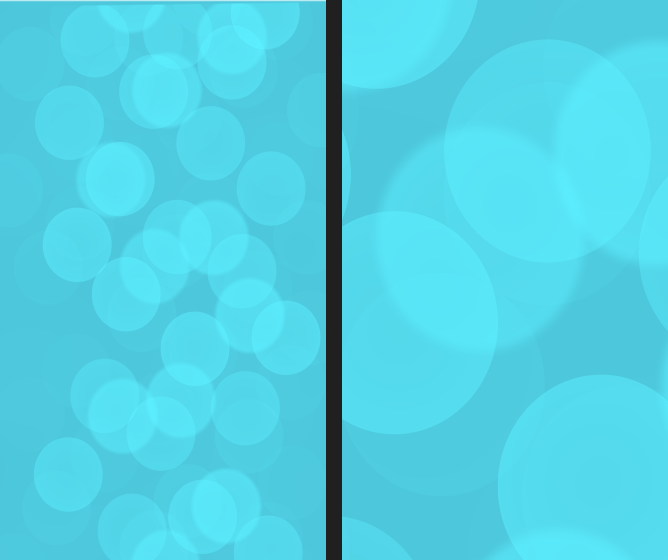
Left, the full canvas; right, a detail of the centre.
This background is drawn by a Shadertoy shader. Its source:

```glsl
// Pale cyan bokeh: overlapping translucent discs, crisp and soft, on a turquoise ground.

// Lengths are in canvas heights.
const vec3  GROUND = vec3(0.303, 0.782, 0.862);
const vec3  GLOW = vec3(0.372, 0.970, 1.030);
const vec3  PAPER = vec3(0.90, 0.97, 0.98);
const vec2  DISC_RADII = vec2(0.0615, 0.0664);
const float GOLDEN_STEP = 0.618034;
const float GROUND_SCALE = 3.5;      // frequency of the ground shading
const float GROUND_VARIATION = 0.02;
const float RIM_GAIN = 0.22;         // extra light towards the rim
const float TOP_CUT = 0.988;         // upper limit of the discs
const float TOP_SLOPE = 0.014;
const float HAIRLINE = 0.002;        // pale strip along the top

struct Layer {
    int count;
    float seed;
    vec2 xRange;   // horizontal spread of the centres
    vec2 opacity;  // least and greatest
    float blur;    // edge width as a share of the radius
};

const Layer FAINT = Layer(34, 3.0, vec2(0.00, 0.58), vec2(0.03, 0.13), 0.0);
const Layer CRISP = Layer(22, 11.0, vec2(0.12, 0.55), vec2(0.27, 0.42), 0.0);
const Layer SOFT = Layer(11, 27.0, vec2(0.17, 0.46), vec2(0.40, 0.52), 0.17);

float hash(float n) {
    return fract(sin(n * 12.9898) * 43758.547);
}

vec2 gradientAt(vec2 cell) {
    float angle = 6.28319 * hash(dot(cell, vec2(1.0, 57.0)));
    return vec2(cos(angle), sin(angle));
}

float gradientNoise(vec2 p) {
    vec2 i = floor(p), f = fract(p);
    vec2 u = f * f * f * (f * (f * 6.0 - 15.0) + 10.0);
    vec2 e = vec2(0.0, 1.0);
    float a = dot(gradientAt(i), f);
    float b = dot(gradientAt(i + e.yx), f - e.yx);
    float c = dot(gradientAt(i + e.xy), f - e.xy);
    float d = dot(gradientAt(i + e.yy), f - e.yy);
    return mix(mix(a, b, u.x), mix(c, d, u.x), u.y);
}

// Lays translucent discs in jittered rows, stepping across by the golden ratio.
vec3 addDiscs(vec3 color, vec2 p, float pixel, Layer layer) {
    float edge = max(layer.blur, 1.2 * pixel / DISC_RADII.x);
    for (int i = 0; i < layer.count; i++) {
        float n = float(i);
        float id = n + layer.seed * 7.31;
        float across = fract(n * GOLDEN_STEP + hash(layer.seed) + 0.12 * hash(id + 0.3));
        float down = (n + hash(id + 0.6)) / float(layer.count);
        vec2 center = vec2(mix(layer.xRange.x, layer.xRange.y, across),
                           1.01 - 1.04 * pow(down, 1.1));

        float r = length((p - center) / DISC_RADII);
        float cover = 1.0 - smoothstep(1.0 - 0.5 * edge, 1.0 + 0.5 * edge, r);
        float rim = 1.0 - RIM_GAIN * (1.0 - min(r * r, 1.0));
        float opacity = mix(layer.opacity.x, layer.opacity.y, hash(id + 0.9));
        color = mix(color, GLOW, cover * rim * opacity);
    }
    return color;
}

void mainImage(out vec4 fragColor, in vec2 fragCoord) {
    float pixel = 1.0 / iResolution.y;
    vec2 p = fragCoord * pixel;

    // Ground with faint, broad shading
    float shade = gradientNoise(p * GROUND_SCALE + 5.0);
    vec3 ground = GROUND * (1.0 + GROUND_VARIATION * shade);

    // Discs, from faintest to brightest
    vec3 color = addDiscs(ground, p, pixel, FAINT);
    color = addDiscs(color, p, pixel, CRISP);
    color = addDiscs(color, p, pixel, SOFT);

    // Slanted upper limit and pale top strip
    float cut = TOP_CUT + TOP_SLOPE * p.x;
    color = mix(color, ground, smoothstep(cut - pixel, cut + pixel, p.y));
    float strip = smoothstep(-pixel, pixel, p.y - (1.0 - HAIRLINE));
    color = mix(color, PAPER, 0.8 * strip);

    fragColor = vec4(clamp(color, 0.0, 1.0), 1.0);
}
```
